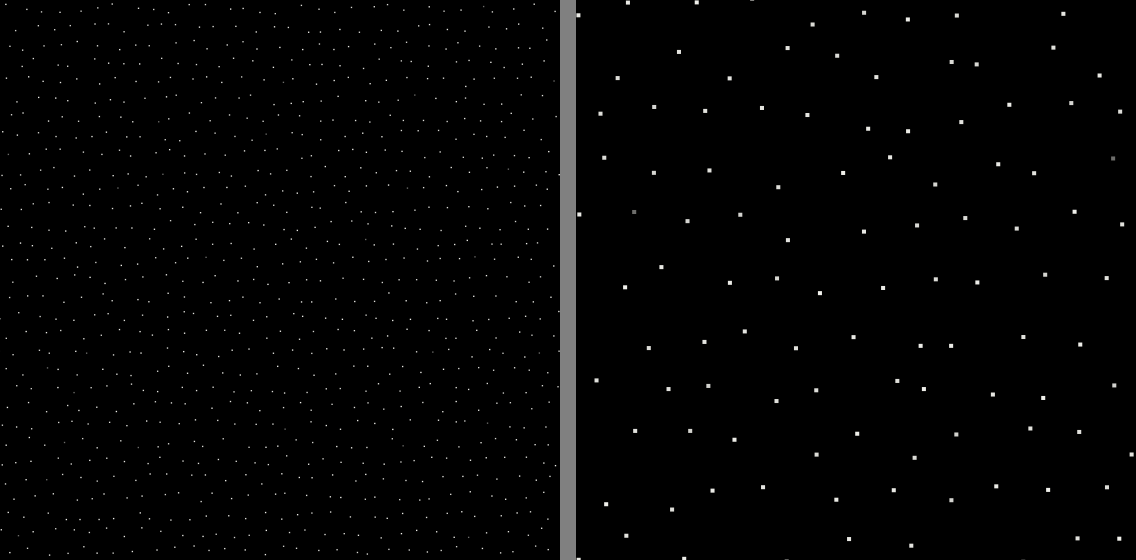
Left, the full canvas; right, a detail of the centre.
This texture is drawn by a WebGL 2 fragment shader. Its source:

```glsl
#version 300 es
precision highp float;

uniform vec2 u_resolution;
out vec4 fragColor;

const float CELLS = 31.0;         // grid cells across the canvas
const float JITTER = 0.58;        // share of a cell a speck may wander
const float HALF_SIZE = 0.0012;   // half the speck width in canvas units
const float FAINT_SHARE = 0.02;   // share of specks that are dimmed
const float FAINT_LEVEL = 0.45;
const float DULLEST = 0.86;       // lowest level of an ordinary speck
const vec3 BACKGROUND = vec3(0.0);
const vec3 SPECK_COLOR = vec3(0.95, 0.95, 0.93);

float hash(vec2 p) {
    return fract(sin(dot(p, vec2(127.1, 311.7))) * 43758.5453);
}

vec2 hash2(vec2 p) {
    return vec2(hash(p + 3.7), hash(p.yx + vec2(19.3, 71.9)));
}

// Share of a pixel covered by a small square at the given offset
float squareCoverage(vec2 offset, float pixel) {
    vec2 low = max(offset - 0.5 * pixel, -HALF_SIZE);
    vec2 high = min(offset + 0.5 * pixel, HALF_SIZE);
    vec2 overlap = max(high - low, 0.0) / pixel;
    return overlap.x * overlap.y;
}

// Brightness of the single speck held by the cell around uv
float specks(vec2 uv, float pixel) {
    vec2 grid = uv * CELLS;
    float row = floor(grid.y);
    grid.x += 0.5 * mod(row, 2.0);    // staggered rows
    vec2 cell = floor(grid);

    vec2 center = 0.5 + JITTER * (hash2(cell) - 0.5);
    vec2 offset = (fract(grid) - center) / CELLS;

    float level = mix(DULLEST, 1.0, hash(cell + 41.3));
    float faint = step(hash(cell + 87.1), FAINT_SHARE);
    return squareCoverage(offset, pixel) * mix(level, FAINT_LEVEL, faint);
}

void main() {
    float side = min(u_resolution.x, u_resolution.y);
    vec2 uv = gl_FragCoord.xy / side;
    vec3 color = mix(BACKGROUND, SPECK_COLOR, specks(uv, 1.0 / side));
    fragColor = vec4(color, 1.0);
}
```
